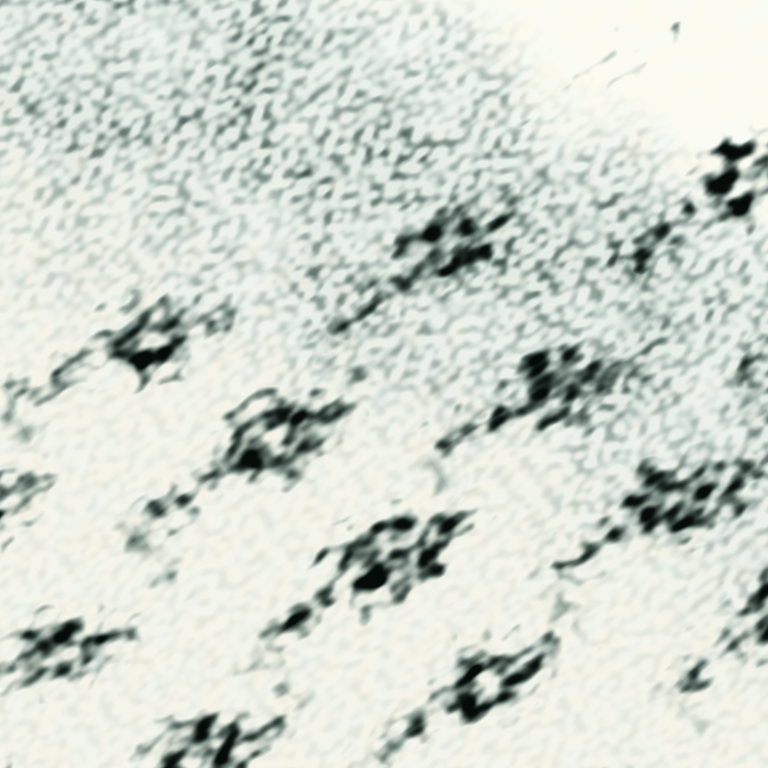
Reproduce this texture procedurally as a WebGL 1 fragment shader.

```glsl
precision highp float;
// Pale fur with ragged dark tailed spots on a slanted lattice and fine grey-green speckle.
uniform vec2 u_resolution;

#define GRAIN_ANGLE 0.64
#define STEP_A vec2(0.15, -0.158)
#define STEP_B vec2(0.24, 0.245)
#define ORIGIN vec2(0.73, 0.505)
#define JITTER 0.04
#define BODY_RADII vec2(0.067, 0.046)
#define RAGGEDNESS 0.034
#define SPECKLE 0.56
#define CREAM vec3(0.975, 0.962, 0.915)
#define FROST vec3(0.95, 0.97, 0.945)
#define INK vec3(0.02, 0.045, 0.035)
#define MID_TINT vec3(0.0, 0.05, 0.04)

vec2 hash2(vec2 p) {
  vec3 q = fract(vec3(p.xyx) * vec3(0.1031, 0.1030, 0.0973));
  q += dot(q, q.yzx + 33.33);
  return fract((q.xx + q.yz) * q.zy);
}

float corner(vec2 cell, vec2 offset, vec2 f) {
  return dot(hash2(cell + offset + 157.0) * 2.0 - 1.0, f - offset);
}

// Gradient noise, roughly -1 to 1.
float noise(vec2 p) {
  vec2 i = floor(p), f = p - i;
  vec2 u = f * f * f * (f * (f * 6.0 - 15.0) + 10.0);
  float low = mix(corner(i, vec2(0, 0), f), corner(i, vec2(1, 0), f), u.x);
  float high = mix(corner(i, vec2(0, 1), f), corner(i, vec2(1, 1), f), u.x);
  return 1.6 * mix(low, high, u.y);
}

vec2 rotate(vec2 p, float angle) {
  float c = cos(angle), s = sin(angle);
  return vec2(c * p.x + s * p.y, c * p.y - s * p.x);
}

float segment(vec2 p, vec2 a, vec2 b) {
  vec2 d = b - a;
  return length(p - a - d * clamp(dot(p - a, d) / dot(d, d), 0.0, 1.0));
}

// x: distance to body, tip and tail; y: distance to the faint hook.
vec2 spot(vec2 p) {
  vec2 q = rotate(p, 0.36);
  float r = length(q / BODY_RADII);
  float hollow = exp(-5.0 * dot(q - 0.008, q - 0.008) / (BODY_RADII.x * BODY_RADII.y));
  float body = max((r - 1.0) * BODY_RADII.y, -0.016 + 0.012 * hollow);
  float tip = segment(p, vec2(0.04, 0.015), vec2(0.092, 0.036)) - 0.011;
  float tail = segment(p, vec2(-0.075, -0.038), vec2(-0.155, -0.088)) - 0.01;
  float hook = segment(p, vec2(-0.175, -0.1), vec2(-0.135, -0.16)) - 0.01;
  return vec2(min(body, min(tip, tail)), hook);
}

// Nearest spot among the neighbouring lattice cells.
vec2 spotField(vec2 p) {
  vec2 d = p - ORIGIN;
  float det = STEP_A.x * STEP_B.y - STEP_B.x * STEP_A.y;
  vec2 home = floor(vec2(STEP_B.y * d.x - STEP_B.x * d.y,
                         STEP_A.x * d.y - STEP_A.y * d.x) / det + 0.5);
  vec2 nearest = vec2(1.0);
  for (int j = -1; j <= 1; j++) {
    for (int i = -1; i <= 1; i++) {
      vec2 cell = home + vec2(float(i), float(j));
      vec2 h = hash2(cell + 71.0);
      vec2 centre = ORIGIN + cell.x * STEP_A + cell.y * STEP_B + (h - 0.5) * JITTER;
      float size = mix(0.85, 1.08, h.x);
      float fade = smoothstep(0.44, 0.6, centre.y - 0.5 * centre.x);
      vec2 s = spot(rotate(p - centre, (h.y - 0.5) * 0.25) / size) * size;
      nearest = min(nearest, s + 0.06 * fade);
    }
  }
  return nearest;
}

void main() {
  vec2 p = gl_FragCoord.xy / u_resolution;
  vec2 g = rotate(p, GRAIN_ANGLE);

  // Ragged spots with soft edges, broken up by streaks along the hair.
  float streak = noise(g * vec2(27.0, 50.0)) + 0.5 * noise(g * vec2(48.0, 86.0) + 19.0);
  vec2 d = spotField(p + 0.005 * vec2(noise(p * 17.0), noise(p * 17.0 + 40.0)));
  d += RAGGEDNESS * streak;
  float ink = max(1.0 - smoothstep(-0.031, 0.013, d.x),
                  0.65 * (1.0 - smoothstep(-0.05, 0.012, d.y)));

  // Speckle gathers in a band from the upper left to the right.
  float across = p.y + 0.5 * p.x - 1.0 + 0.1 * noise(p * 4.5 + 7.0);
  float band = smoothstep(-0.42, 0.0, across) * (1.0 - smoothstep(0.12, 0.3, across));
  float clumps = noise(p * 8.0 + 23.0) + 0.6 * noise(g * vec2(16.0, 24.0) + 61.0);
  float patches = clamp(0.8 + 0.7 * clumps, 0.2, 1.5);
  float below = 1.0 - smoothstep(0.0, 0.3, across);
  float grain = noise(g * vec2(54.0, 82.0) + 31.0);
  float dots = 0.1 + 0.9 * smoothstep(-0.35, 0.85, grain);
  float speckle = dots * SPECKLE * (band * patches + 0.13 * below);
  ink = 1.0 - (1.0 - ink) * (1.0 - speckle);

  // Paper-pale coat with soft warm and cool mottling.
  float mottle = noise(g * vec2(24.0, 42.0) + 53.0);
  float warmth = clamp(0.6 - 0.6 * band + 0.6 * mottle, 0.0, 1.0);
  vec3 coat = mix(FROST, CREAM, warmth) + 0.02 * (1.0 - below);
  vec3 color = mix(coat, INK, ink) + MID_TINT * 4.0 * ink * (1.0 - ink);
  gl_FragColor = vec4(clamp(color, 0.0, 1.0), 1.0);
}
```
